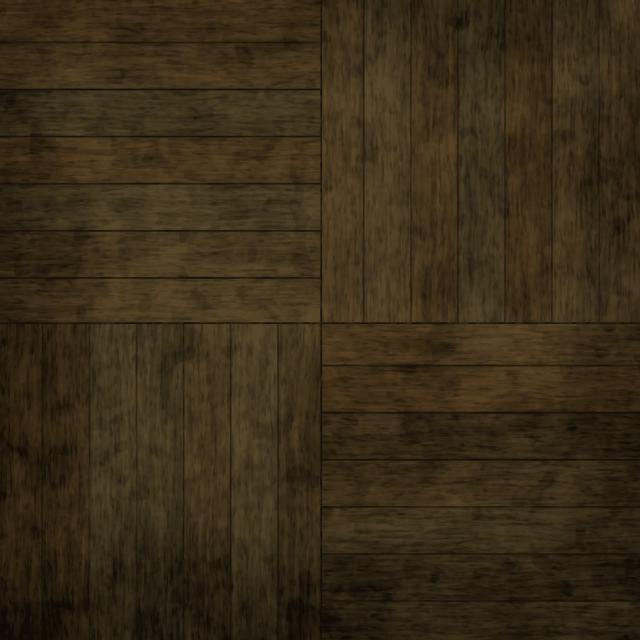
A three.js fragment shader for this texture:

```glsl
// Worn dark oak parquet: four blocks of seven slats laid in alternating directions.
varying vec2 vUv;

const vec2 BLOCK_SIZE = vec2(0.502, 0.505);    // first block, from the upper left
const float SLAT_PITCH = 0.0736;
const float SLAT_SHIFT = 0.1;                  // trims the first slat of a block
const vec2 SEAM_EDGE = vec2(0.0002, 0.0026);   // inner and outer half width
const float SEAM_FLAT = 0.72;
const float SEAM_UPRIGHT = 0.50;
const float SEAM_BLOCK = 0.78;
const float BASE_TONE = 0.77;
const float SLAT_VARIATION = 0.34;
const float GRAIN_DEPTH = 0.42;
const float PORE_DEPTH = 0.20;
const float MOTTLE_DEPTH = 0.58;
const float EDGE_GRIME = 0.32;
const float LOWER_GRIME = 0.36;
const vec3 DARK_OAK = vec3(0.108, 0.079, 0.037);
const vec3 PALE_OAK = vec3(0.310, 0.247, 0.140);
const vec3 RED_TINT = vec3(1.05, 0.97, 0.88);
const vec3 OLIVE_TINT = vec3(0.98, 1.01, 1.04);
const vec3 SEAM_COLOR = vec3(0.055, 0.042, 0.020);

float hash(vec2 p) {
  vec3 q = fract(p.xyx * 0.1031);
  q += dot(q, q.yzx + 33.33);
  return fract((q.x + q.y) * q.z);
}

// Smooth cellular noise: random cell values blended by distance to their points.
float cellNoise(vec2 p) {
  vec2 cell = floor(p);
  float total = 0.0;
  float weights = 0.0;
  for (int y = -1; y <= 1; y++) {
    for (int x = -1; x <= 1; x++) {
      vec2 c = cell + vec2(float(x), float(y));
      vec2 offset = c + vec2(hash(c + 17.3), hash(c + 61.7)) - p;
      float w = exp(-4.5 * dot(offset, offset));
      total += w * hash(c + 5.1);
      weights += w;
    }
  }
  return total / weights;
}

float seamMask(float d) {
  return 1.0 - smoothstep(SEAM_EDGE.x, SEAM_EDGE.y, d);
}

void main() {
  // Block and slat layout; plank.x runs along the wood, plank.y across it
  vec2 uv = vec2(vUv.x, 1.0 - vUv.y);
  vec2 block = step(BLOCK_SIZE, uv);
  float upright = abs(block.x - block.y);
  vec2 local = uv - block * BLOCK_SIZE;
  vec2 plank = mix(local, local.yx, upright);
  float row = plank.y / SLAT_PITCH + SLAT_SHIFT;
  vec2 slat = vec2(floor(row), block.x + 2.0 * block.y);
  float slatTone = hash(slat * 7.31 + 2.7);
  float slatHue = hash(slat * 11.7 + 40.3);

  // Grain: long fibers, short flecks and gently bent growth lines
  vec2 wood = plank + vec2(slatTone, slatHue) * 3.0;
  wood.y += 0.0012 * sin(wood.x * 23.0) + 0.0006 * sin(wood.x * 61.0);
  float streak = cellNoise(wood * vec2(7.0, 120.0)) - 0.5;
  float fiber = cellNoise(wood * vec2(24.0, 300.0)) - 0.5;
  float fleck = cellNoise(wood * vec2(85.0, 330.0) + 50.0);
  float bend = sin(wood.x * 13.0) + 0.5 * sin(wood.x * 31.0 + slatHue * 6.0);
  float rings = sin(wood.y * 620.0 + bend * 2.0 + streak * 8.0);
  float grain = 0.55 * streak + 0.75 * fiber + 0.07 * rings * slatHue;
  float pores = smoothstep(0.54, 0.86, fleck);

  // Mottled wear across the whole floor
  float broad = cellNoise(uv * 6.0 + 3.0) - 0.5;
  float medium = cellNoise(uv * 21.0 + 11.0) - 0.5;
  float small = cellNoise(uv * 58.0 + 29.0) - 0.5;
  float fine = cellNoise(uv * 150.0 + 83.0) - 0.5;
  float mottle = 0.55 * broad + 0.50 * medium + 0.34 * small + 0.30 * fine;
  float stains = smoothstep(0.74, 0.90, cellNoise(uv * 46.0 + 71.0));

  // Grime gathered at the rim and along the lower side
  vec2 rim = min(uv, 1.0 - uv);
  float rimGrime = 1.0 - smoothstep(0.0, 0.18, min(rim.x, rim.y) + broad * 0.08);
  float lowerGrime = smoothstep(0.78, 0.96, uv.y + broad * 0.22 + medium * 0.07);

  float tone = BASE_TONE + (slatTone - 0.5) * SLAT_VARIATION;
  tone += grain * GRAIN_DEPTH + mottle * MOTTLE_DEPTH;
  tone -= pores * PORE_DEPTH + stains * 0.20;
  tone -= rimGrime * EDGE_GRIME + lowerGrime * LOWER_GRIME;
  vec3 color = mix(DARK_OAK, PALE_OAK, clamp(tone, -0.2, 1.15));
  color *= mix(RED_TINT, OLIVE_TINT, clamp(slatHue * 1.2 + broad * 0.5, 0.0, 1.0));

  // Seams between slats and between blocks, unevenly filled with dirt
  float slatGap = abs(fract(row + 0.5) - 0.5) * SLAT_PITCH;
  vec2 blockGap = abs(uv - BLOCK_SIZE);
  float nearestBlock = min(blockGap.x, blockGap.y);
  vec2 seamId = vec2(floor(row + 0.5), slat.y);
  float seamFill = 0.65 + 0.35 * hash(seamId * 5.3 + 8.9);
  seamFill += 0.5 * (cellNoise(vec2(plank.x * 40.0, seamId.x * 3.0 + seamId.y * 27.0)) - 0.3);
  float slatSeam = seamMask(slatGap) * mix(SEAM_FLAT, SEAM_UPRIGHT, upright) * seamFill;
  float blockSeam = seamMask(nearestBlock) * SEAM_BLOCK * (0.9 + 0.8 * fine);
  float softDirt = exp(-min(slatGap, nearestBlock) * 380.0) * 0.10;
  float seam = clamp(max(max(slatSeam, blockSeam), softDirt), 0.0, 0.92);
  color = mix(color, SEAM_COLOR, seam);

  gl_FragColor = vec4(color, 1.0);
}
```
